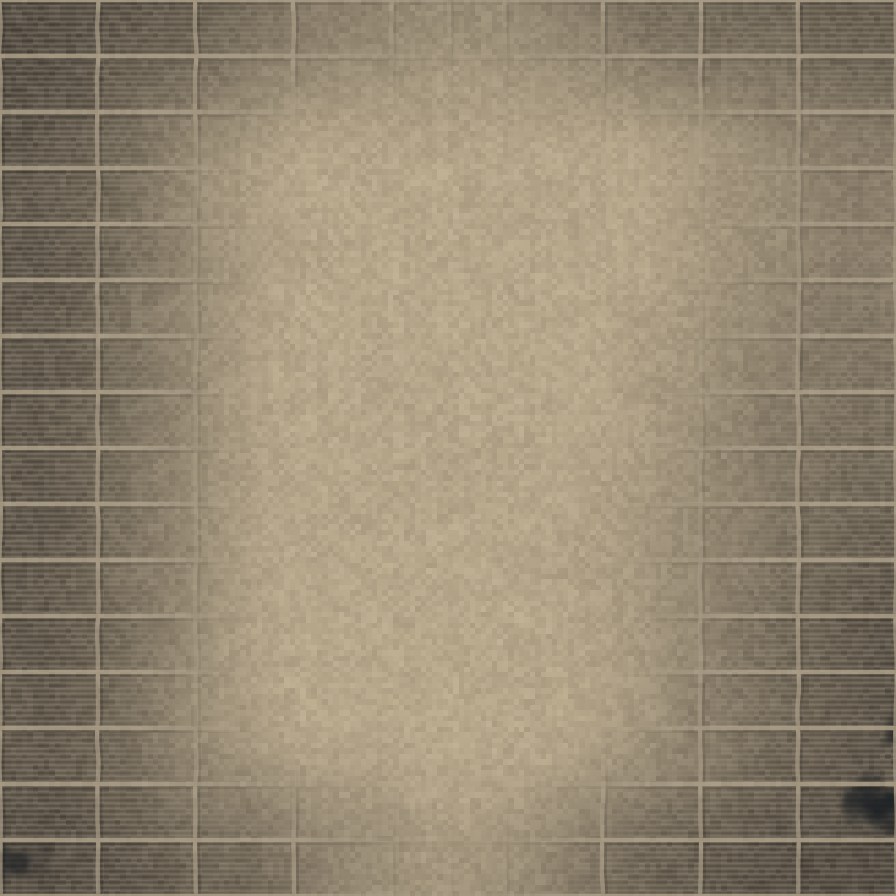
Write a WebGL 2 fragment shader that draws this texture.

```glsl
#version 300 es
precision highp float;
// A tiled, weathered wall washed by a tall sandy glow in the middle.
// Edge falloffs build one shade field, which darkens the surface and
// reveals pale grout and scanlines; hashed cells supply blocky grain.

#define ROWS 16.0
#define COLUMN_PITCH 0.1092
#define GROUT_HALF_WIDTH 0.0024
#define GRAIN_CELLS 164.0
#define GRAIN_STRENGTH 0.062
#define SCAN_STRENGTH 0.05
#define SAND vec3(0.715, 0.655, 0.545)
#define UMBER vec3(0.325, 0.298, 0.262)
#define GROUT vec3(0.685, 0.635, 0.545)
#define SOOT vec3(0.11, 0.125, 0.14)

uniform vec2 u_resolution;
out vec4 fragColor;

float hash(vec2 p) {
    return fract(sin(dot(p, vec2(127.1, 311.7))) * 43758.5453);
}

float valueNoise(vec2 p) {
    vec2 cell = floor(p), f = fract(p);
    f = f * f * (3.0 - 2.0 * f);
    float low = mix(hash(cell), hash(cell + vec2(1, 0)), f.x);
    float high = mix(hash(cell + vec2(0, 1)), hash(cell + 1.0), f.x);
    return mix(low, high, f.y);
}

// Falloff from all four edges: 0 in the glow, near 1 in the corners
float shadeField(vec2 p) {
    float side = abs(p.x - 0.5);
    float left = 0.82 * (1.0 - smoothstep(0.02, 0.36, p.x));
    float right = mix(0.85, 0.45, smoothstep(0.2, 0.8, p.y))
                * smoothstep(mix(0.55, 0.68, p.y), 1.0, p.x);
    float top = smoothstep(0.8, 1.0, p.y)
              * (0.3 + 0.3 * smoothstep(0.0, 0.3, side));
    float bottom = (1.0 - smoothstep(0.0, 0.2, p.y))
                 * (0.2 + 0.45 * smoothstep(0.0, 0.25, side));
    return 1.0 - (1.0 - left) * (1.0 - right) * (1.0 - top) * (1.0 - bottom);
}

// Signed offsets to the nearest vertical and horizontal grout lines
vec2 groutOffset(vec2 p) {
    float inset = 0.5 - abs(p.x - 0.5);
    float column = min(floor(inset / COLUMN_PITCH + 0.5), 4.0);
    float dx = (inset - column * COLUMN_PITCH) * (p.x < 0.5 ? 1.0 : -1.0);
    float centre = p.x - 0.5013;
    dx = abs(centre) < abs(dx) ? centre : dx;
    float dy = p.y - floor(p.y * ROWS + 0.5) / ROWS;
    return vec2(dx, dy);
}

float stroke(float d, float halfWidth, float pixel) {
    return 1.0 - smoothstep(halfWidth - pixel * 0.6, halfWidth + pixel * 0.6, abs(d));
}

float blot(vec2 p, vec2 centre, vec2 radius) {
    vec2 q = (p - centre) / radius;
    float ragged = valueNoise(p * 55.0) - 0.5;
    return 1.0 - smoothstep(0.15, 1.2, length(q) + ragged * 0.9);
}

void main() {
    vec2 uv = gl_FragCoord.xy / u_resolution;
    float pixel = 1.0 / min(u_resolution.x, u_resolution.y);

    // Base wash with soft mottling
    float shade = shadeField(uv);
    float mottle = valueNoise(uv * 14.0) - 0.5;
    shade = clamp(shade + mottle * 0.07, 0.0, 1.0);
    vec3 color = mix(SAND, UMBER, shade);

    // Blocky grain, with a weaker coarse layer
    float grain = hash(floor(uv * GRAIN_CELLS)) - 0.5;
    grain += 0.5 * (hash(floor(uv * GRAIN_CELLS * 0.5) + 71.0) - 0.5);
    color += grain * GRAIN_STRENGTH * vec3(1.0, 0.97, 0.88);

    // Scanlines only show in the shaded tiles
    float scan = cos(uv.y * GRAIN_CELLS * 6.2831853);
    color += scan * SCAN_STRENGTH * smoothstep(0.3, 0.9, shade);

    // Soot near the lower corners
    float soot = blot(uv, vec2(0.98, 0.097), vec2(0.042, 0.032));
    soot = max(soot, blot(uv, vec2(1.0, 0.178), vec2(0.022, 0.02)));
    soot = max(soot, 0.7 * blot(uv, vec2(0.025, 0.038), vec2(0.035, 0.022)));
    color = mix(color, SOOT, soot * 0.9);

    // Grout with a thin shadow on its lower right side
    vec2 offset = groutOffset(uv);
    offset.x += 0.0018 * (valueNoise(uv * vec2(9.0, 34.0)) - 0.5);
    float reveal = smoothstep(0.04, 0.58, shade);
    float shadow = max(stroke(offset.x - 0.004, 0.0016, pixel),
                       stroke(offset.y + 0.004, 0.0016, pixel));
    color *= 1.0 - 0.14 * shadow * reveal;
    float bead = smoothstep(0.72, 0.9, fract(uv.y * ROWS));
    float vertical = stroke(offset.x, GROUT_HALF_WIDTH, pixel) * (0.72 + 0.23 * bead);
    float horizontal = stroke(offset.y, GROUT_HALF_WIDTH * 1.08, pixel);
    vec3 groutColor = GROUT * (1.0 - 0.07 * shade) + grain * 0.025;
    color = mix(color, groutColor, max(vertical, horizontal * 0.95) * reveal);

    fragColor = vec4(clamp(color, 0.0, 1.0), 1.0);
}
```
